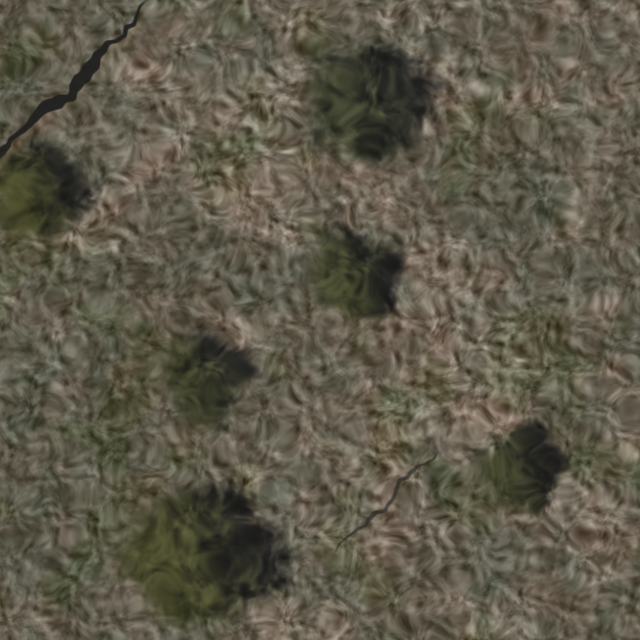
This texture is drawn by a WebGL 1 fragment shader. Its source:

```glsl
precision highp float;
uniform vec2 u_resolution;

#define GRAIN_SCALE 62.0
#define GRAIN_CONTRAST 0.27
#define RELIEF 0.20
#define PATCH_SCALE 5.0
#define LEAF_SCALE 42.0
#define BUSH_COUNT 6
#define BUSH_MIN_RADIUS 0.072
#define BUSH_SPREAD 0.055
#define SOIL vec3(0.388, 0.366, 0.312)
#define FOLIAGE vec3(0.255, 0.262, 0.165)
#define SHADOW vec3(0.125, 0.125, 0.122)

float hash(vec2 p) {
  return fract(sin(dot(p, vec2(127.1, 311.7))) * 43758.5453);
}

float noise(vec2 p) {
  vec2 cell = floor(p);
  vec2 f = fract(p);
  f = f * f * (3.0 - 2.0 * f);
  float low = mix(hash(cell), hash(cell + vec2(1.0, 0.0)), f.x);
  float high = mix(hash(cell + vec2(0.0, 1.0)), hash(cell + vec2(1.0, 1.0)), f.x);
  return mix(low, high, f.y);
}

// Three octaves, each turned to hide the lattice
float fbm(vec2 p) {
  mat2 turn = mat2(1.52, 1.13, -1.13, 1.52);
  p = turn * p * 0.53;
  float sum = 0.45 * noise(p);
  p = turn * p + 7.3;
  sum += 0.38 * noise(p);
  p = turn * p + 3.9;
  return sum + 0.17 * noise(p);
}

vec2 wobble(vec2 p) {
  return vec2(noise(p), noise(p + 31.7)) - 0.5;
}

// Dry mottled ground with small lit clumps
vec3 ground(vec2 p) {
  vec2 q = p * GRAIN_SCALE + 1.3 * wobble(p * 30.0);
  float grain = fbm(q);
  float relief = grain - fbm(q + vec2(0.55, 0.5));
  float patches = fbm(p * PATCH_SCALE + 2.0 * wobble(p * 9.0));
  float tint = fbm(p * 17.0 + 11.0) - 0.5;
  float pale = smoothstep(0.5, 0.72, patches);
  float contrast = mix(0.9, 1.3, pale);
  vec3 color = SOIL + contrast * (GRAIN_CONTRAST * (grain - 0.5) + RELIEF * relief);
  color += (patches - 0.5) * vec3(0.16, 0.13, 0.14);
  color += pale * vec3(0.035, 0.026, 0.022);
  color += tint * vec3(0.07, -0.01, -0.01);
  float moss = smoothstep(0.52, 0.75, fbm(p * 11.0 + 23.0));
  return color - moss * vec3(0.045, 0.028, 0.055);
}

// Tapered diagonal fissures, each with a pale lip
vec3 addCracks(vec3 color, vec2 p) {
  vec2 along = normalize(vec2(0.68, 0.73));
  for (int i = 0; i < 2; i++) {
    float k = float(i);
    vec2 q = p - vec2(0.10, 0.86) - k * vec2(0.50, -0.64);
    float halfLength = mix(0.20, 0.12, k);
    float t = dot(q, along);
    float across = dot(q, vec2(along.y, -along.x));
    across += 0.026 * (noise(vec2(t * 22.0, k * 9.0)) - 0.5);
    across += 0.008 * (noise(vec2(t * 80.0, k * 5.0 + 3.0)) - 0.5);
    float taper = max(0.0, 1.0 - t * t / (halfLength * halfLength));
    float width = mix(0.0085, 0.0022, k) * taper * (0.4 + noise(vec2(t * 35.0, 4.0)));
    float ends = smoothstep(0.0, 0.25, taper);
    float lip = smoothstep(0.0, 0.006, across) * (1.0 - smoothstep(0.008, 0.024, across));
    color += lip * ends * mix(0.7, 0.3, k) * vec3(0.07, 0.045, 0.02);
    float gap = 1.0 - smoothstep(width - 0.001, width + 0.003, abs(across));
    color = mix(color, SHADOW, gap * ends * mix(0.95, 0.6, k));
  }
  return color;
}

// Round shrubs: olive on the sunlit left, dark on the upper right
vec3 addBushes(vec3 color, vec2 p) {
  float leaf = fbm(p * LEAF_SCALE + 1.5 * wobble(p * 25.0)) - 0.5;
  vec2 ragged = 0.030 * wobble(p * 16.0) + 0.014 * wobble(p * 48.0);
  for (int i = 0; i < BUSH_COUNT; i++) {
    float k = float(i);
    vec2 center = fract(vec2(0.55, 0.56) + k * vec2(0.7549, 0.5698));
    float size = fract(0.38 + k * 0.618);
    float radius = BUSH_MIN_RADIUS + BUSH_SPREAD * size * size * size;
    vec2 d = (p - center + ragged) / radius;
    float r = length(d * vec2(0.93, 1.06)) + 0.35 * leaf;
    float side = dot(d, vec2(0.88, 0.47));
    float inner = mix(0.55, 0.78, smoothstep(-0.6, 0.6, side));
    float cover = 1.0 - smoothstep(inner, 1.13, r);
    float shade = smoothstep(-0.45, 0.85, side - 1.1 * leaf);
    vec3 leaves = FOLIAGE + leaf * vec3(0.30, 0.30, 0.20);
    leaves += (hash(vec2(k, 4.0)) - 0.5) * vec3(0.03, 0.02, -0.03);
    vec3 dark = SHADOW + leaf * 0.12;
    color = mix(color, mix(leaves, dark, shade), cover * 0.96);
  }
  return color;
}

void main() {
  vec2 p = gl_FragCoord.xy / u_resolution;
  vec3 color = ground(p);
  color = addCracks(color, p);
  color = addBushes(color, p);
  gl_FragColor = vec4(clamp(color, 0.0, 1.0), 1.0);
}
```
